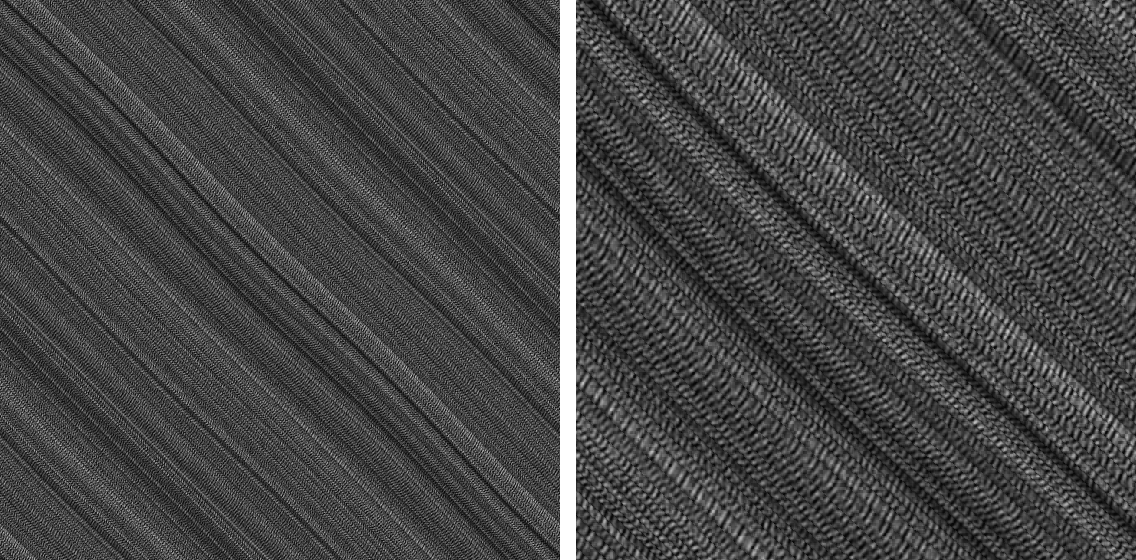
Left, the full canvas; right, a detail of the centre.
Give the GLSL for this pattern, as a WebGL 2 fragment shader.

```glsl
#version 300 es
precision highp float;
// Charcoal woven cloth with thin streaks falling from upper left to lower right.
// A wrapped diagonal coordinate carries bands, narrow threads and tiny slanted
// stitches; every frequency is whole, so the cloth tiles once each way.
uniform vec2 u_resolution;
out vec4 fragColor;

const float TAU = 6.2831853;
const float ROWS = 116.0;
const float BASE_GREY = 0.268;

float hash(vec2 p) {
    vec3 q = fract(p.xyx * vec3(0.1031, 0.1030, 0.0973));
    q += dot(q, q.yzx + 33.33);
    return fract((q.x + q.y) * q.z);
}

// One-dimensional value noise, centred on zero, that wraps after some cells.
float wrapNoise(float t, float cells, float seed) {
    float x = t * cells;
    float cell = floor(x);
    float a = hash(vec2(mod(cell, cells), seed));
    float b = hash(vec2(mod(cell + 1.0, cells), seed));
    return mix(a, b, smoothstep(0.0, 1.0, x - cell)) - 0.5;
}

// Soft bump around a centre on a coordinate of period one.
float band(float t, float center, float width) {
    float d = (fract(t - center + 0.5) - 0.5) / width;
    return exp(-d * d);
}

// Broad light and dark streaks, relative to the base grey.
float streaks(float t) {
    float light = 0.18 * band(t, 0.055, 0.012) + 0.16 * band(t, 0.195, 0.012)
                + 0.26 * band(t, 0.310, 0.018) + 0.08 * band(t, 0.555, 0.040)
                + 0.20 * band(t, 0.625, 0.009) + 0.22 * band(t, 0.755, 0.030)
                + 0.10 * band(t, 0.850, 0.025);
    float dark = 0.38 * band(t, 0.008, 0.006) + 0.22 * band(t, 0.130, 0.007)
               + 0.22 * band(t, 0.235, 0.008) + 0.22 * band(t, 0.405, 0.045)
               + 0.22 * band(t, 0.662, 0.012) + 0.20 * band(t, 0.910, 0.015)
               + 0.18 * band(t, 0.960, 0.009);
    return light - dark;
}

// Slanted stitches, mirrored in some rows and one-sided in others.
float stitches(float along, float acrossRow, float row) {
    float count = 122.0 + floor(30.0 * hash(vec2(row, 3.0)));
    float slant = mix(0.40, 0.75, hash(vec2(row, 7.0)));
    float choice = hash(vec2(row, 13.0));
    float lean = choice < 0.4 ? abs(acrossRow - 0.5)
                              : acrossRow * sign(choice - 0.7);
    return sin(TAU * (count * along + slant * lean + hash(vec2(row, 11.0))));
}

void main() {
    vec2 uv = gl_FragCoord.xy / u_resolution;
    float along = uv.x - uv.y;
    float across = uv.x + uv.y;

    // Gentle waver that differs from streak to streak
    float waver = sin(TAU * along - 1.0) * (0.0035 + 0.002 * cos(TAU * across));
    waver += 0.0015 * sin(TAU * (along + 3.0 * across));
    float t = fract(across - waver);

    // Rows of uneven width
    float rowCoord = ROWS * t + 1.5 * sin(TAU * 3.0 * t) + 0.6 * sin(TAU * 11.0 * t);
    float row = mod(floor(rowCoord), ROWS);
    float acrossRow = fract(rowCoord);
    float edge = min(acrossRow, 1.0 - acrossRow);

    // Streak, row and thread brightness
    float level = 1.0 + streaks(t);
    level += 0.18 * wrapNoise(t, 48.0, 17.0);
    level += 0.34 * wrapNoise(t, 190.0, 29.0);
    level += 0.34 * wrapNoise(t, 380.0, 41.0);
    level += 0.22 * (hash(vec2(row, 19.0)) - 0.5);
    level *= mix(0.72, 1.06, smoothstep(0.0, 0.22, edge));

    // Stitches, finer cross threads and fibre, faded where too fine to resolve
    float pixel = 1.0 / min(u_resolution.x, u_resolution.y);
    float resolved = 1.0 - smoothstep(0.55, 1.1, 240.0 * pixel);
    float stitch = stitches(along, acrossRow, row);
    float thread = sin(TAU * (183.0 * along + 47.0 * t + hash(vec2(row, 23.0))));
    float grain = hash(floor(uv * 512.0)) - 0.5;
    float strength = mix(0.30, 0.50, hash(vec2(row, 31.0)));
    float weave = strength * stitch + 0.24 * thread + 0.56 * grain;
    float grey = BASE_GREY * level * (1.0 + resolved * weave);

    // Single pale dotted thread with a dark shadow beside it
    float dots = 0.65 + 0.35 * resolved * sin(TAU * 140.0 * along);
    grey *= 1.0 - 0.22 * band(t, 0.473, 0.004);
    grey += 0.32 * dots * band(t, 0.481, 0.0024);

    fragColor = vec4(vec3(clamp(grey, 0.03, 0.8)), 1.0);
}
```
